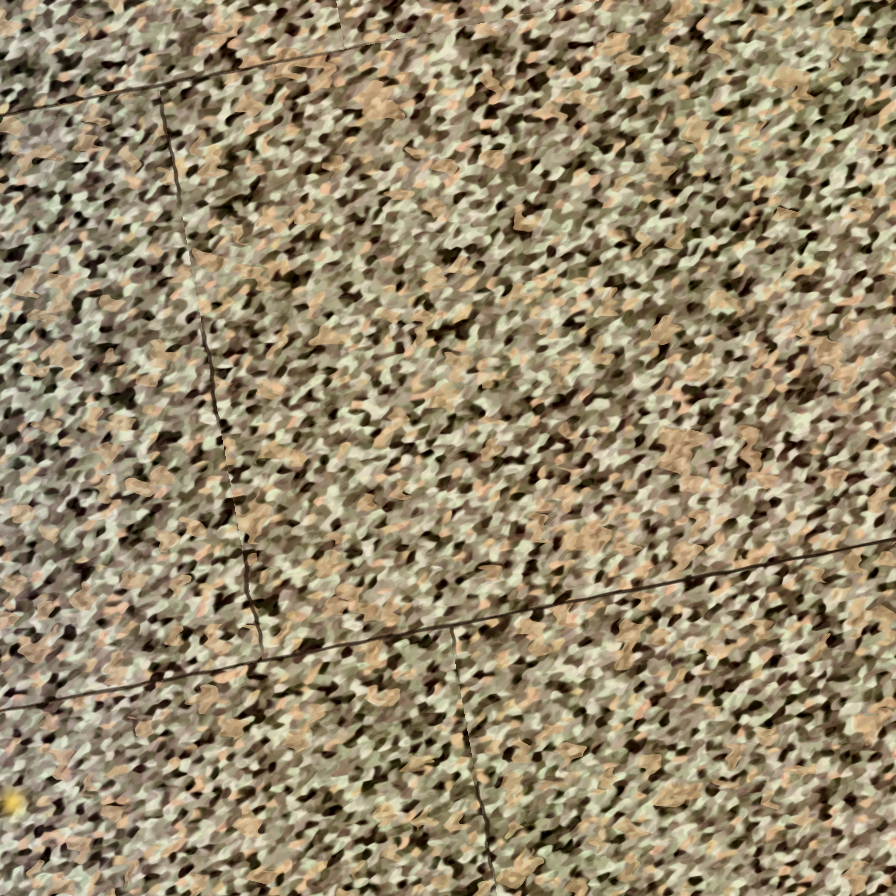
Give the GLSL for this texture, as a Shadertoy shader.

```glsl
// Speckled granite paving: slanted mineral grains with peach feldspar patches,
// cut by thin dark joints. Grains are soft cellular noise, bent by layered sines;
// the slabs are skewed rows with alternating cross joints.

vec3 hash3(vec2 p) {
    vec3 q = fract(p.xyx * vec3(0.1031, 0.1030, 0.0973));
    q += dot(q, q.yxz + 33.33);
    return fract((q.xxy + q.yzz) * q.zyx);
}

// Mineral colour for a random value, from dark mica to pale quartz and feldspar
vec3 mineral(float r) {
    vec3 c = vec3(0.12, 0.08, 0.04);
    c = mix(c, vec3(0.34, 0.29, 0.22), step(0.13, r));
    c = mix(c, vec3(0.50, 0.45, 0.37), step(0.26, r));
    c = mix(c, vec3(0.64, 0.61, 0.53), step(0.46, r));
    c = mix(c, vec3(0.82, 0.82, 0.73), step(0.72, r));
    return mix(c, vec3(0.83, 0.71, 0.57), step(0.93, r));
}

// Cellular grains whose colours blend over a soft edge
vec3 grains(vec2 p) {
    vec3 sum = vec3(0.0);
    float total = 0.0;
    for (int j = -1; j <= 1; j++)
    for (int i = -1; i <= 1; i++) {
        vec2 cell = floor(p) + vec2(i, j);
        vec3 h = hash3(cell);
        vec2 d = cell + 0.1 + 0.8 * h.xy - p;
        float w = exp(-7.0 * dot(d, d));
        vec3 tint = (h.x - 0.5) * vec3(0.04, -0.02, 0.04);
        sum += w * (mineral(h.z) + tint);
        total += w;
    }
    return sum / total;
}

// Soft mask of the few large cells that hold feldspar
float patches(vec2 p) {
    float sum = 0.0, total = 0.0;
    for (int j = -1; j <= 1; j++)
    for (int i = -1; i <= 1; i++) {
        vec2 cell = floor(p) + vec2(i, j);
        vec3 h = hash3(cell + 71.0);
        vec2 d = cell + h.xy - p;
        float w = exp(-8.0 * dot(d, d));
        sum += w * step(0.90, h.z);
        total += w;
    }
    return smoothstep(0.30, 0.75, sum / total);
}

float stroke(float dist, float halfWidth, float soft) {
    return 1.0 - smoothstep(halfWidth - soft, halfWidth + soft, abs(dist));
}

void mainImage(out vec4 fragColor, in vec2 fragCoord) {
    vec2 uv = fragCoord / iResolution.y;
    float soft = max(0.0012, 0.7 / iResolution.y);

    // Slab layout
    float row = (uv.y - 0.192 * uv.x - 0.206) / 0.665;
    float slab = floor(row);
    float crossDist = uv.x + 0.18 * uv.y - 0.34 - 0.215 * mod(slab, 2.0);
    vec2 slabShift = 37.0 * vec2(slab, step(0.0, crossDist));

    // Grain space: long axis rises to the right, with slightly wavering outlines
    vec2 along = vec2(0.82, 0.57);
    vec2 p = vec2(dot(uv, along) * 84.0, dot(uv, vec2(-along.y, along.x)) * 132.0);
    vec2 bend = 0.16 * sin(p.yx * vec2(1.7, 1.3) + 2.0 * sin(p * 0.37))
              + 0.08 * sin(p.yx * 3.1 + p * 1.9);
    p += bend + slabShift;

    // Coarse minerals with finer flecks inside
    vec3 stone = grains(p);
    vec3 flecks = grains(p * 1.7 + 19.0);
    stone += 0.24 * (flecks - 0.56);
    stone = vec3(0.59, 0.55, 0.455) + 1.02 * (stone - vec3(0.57, 0.535, 0.45));

    // Peach feldspar
    float peach = patches(uv * 52.0 + bend * 1.5 + slabShift);
    vec3 feldspar = vec3(0.81, 0.69, 0.54) + 0.30 * (flecks - 0.57);
    stone = mix(stone, feldspar, 0.75 * peach);

    // Broad drift of tint: cooler at the left, warmer at the right
    float drift = sin(uv.x * 7.0 + 2.0 * sin(uv.y * 5.0)) + sin(uv.y * 9.0 - uv.x * 4.0);
    stone += 0.006 * drift * vec3(1.0, -0.4, 0.5);
    stone += vec3(-0.03, -0.005, 0.035) * (1.0 - smoothstep(0.0, 0.35, uv.x));

    // Joints, ragged and worn away in places
    float rowDist = (row - floor(row + 0.5)) * 0.653 + 0.004 * bend.x;
    float upper = step(0.5, row);
    float rowWear = mix(0.65 + 0.25 * uv.x, 0.65 * (1.0 - smoothstep(0.25, 0.55, uv.x)), upper);
    float crossWear = 0.05 + 0.65 * smoothstep(-0.2, 0.6, sin(25.0 * uv.y - 0.4));
    crossDist += 0.008 * bend.y + 0.002 * sin(uv.y * 60.0);
    float joint = max(rowWear * stroke(rowDist, 0.0018, soft),
                      crossWear * stroke(crossDist, 0.0024, soft));
    stone = mix(stone, vec3(0.13, 0.08, 0.04), joint);

    // Small golden glint near the lower left edge
    vec2 toGlint = uv - vec2(0.014, 0.104);
    float glint = exp(-6000.0 * dot(toGlint, toGlint));
    stone = mix(stone, vec3(1.0, 0.86, 0.42), 0.9 * glint);

    fragColor = vec4(clamp(stone, 0.0, 1.0), 1.0);
}
```
